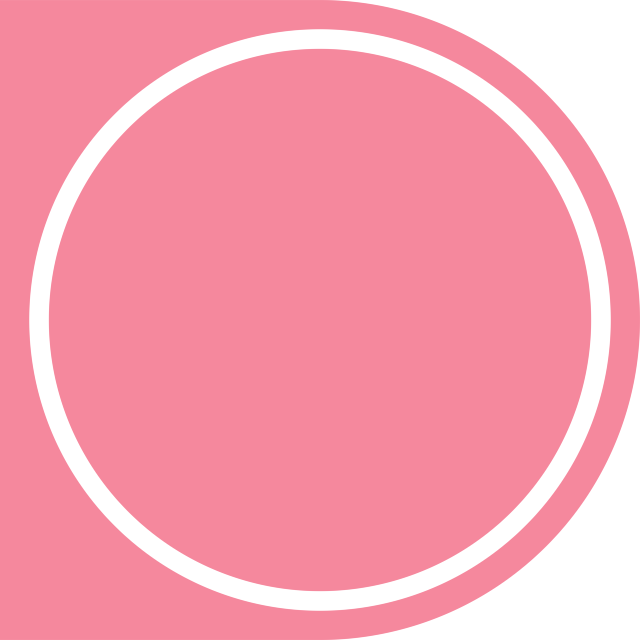
Write a three.js fragment shader that draws this background.

```glsl
// Draws a pink panel with a semicircular right end and a white ring inside it.

varying vec2 vUv;

const vec3 PINK = vec3(0.961, 0.533, 0.616);
const vec3 WHITE = vec3(1.0);
const vec2 CENTER = vec2(0.5);
const float PANEL_RADIUS = 0.5;
const float RING_RADIUS = 0.439;
const float RING_HALF_WIDTH = 0.0153;
const float EDGE_SOFTNESS = 0.001;

// Coverage of a shape from its signed distance, negative inside
float coverage(float signedDistance) {
  return 1.0 - smoothstep(-EDGE_SOFTNESS, EDGE_SOFTNESS, signedDistance);
}

// Panel that runs straight to the left and ends in a semicircle
float roundedPanel(vec2 p) {
  return length(vec2(max(p.x, 0.0), p.y)) - PANEL_RADIUS;
}

float ring(vec2 p) {
  return abs(length(p) - RING_RADIUS) - RING_HALF_WIDTH;
}

void main() {
  vec2 p = vUv - CENTER;
  vec3 color = mix(WHITE, PINK, coverage(roundedPanel(p)));
  color = mix(color, WHITE, coverage(ring(p)));
  gl_FragColor = vec4(color, 1.0);
}
```
